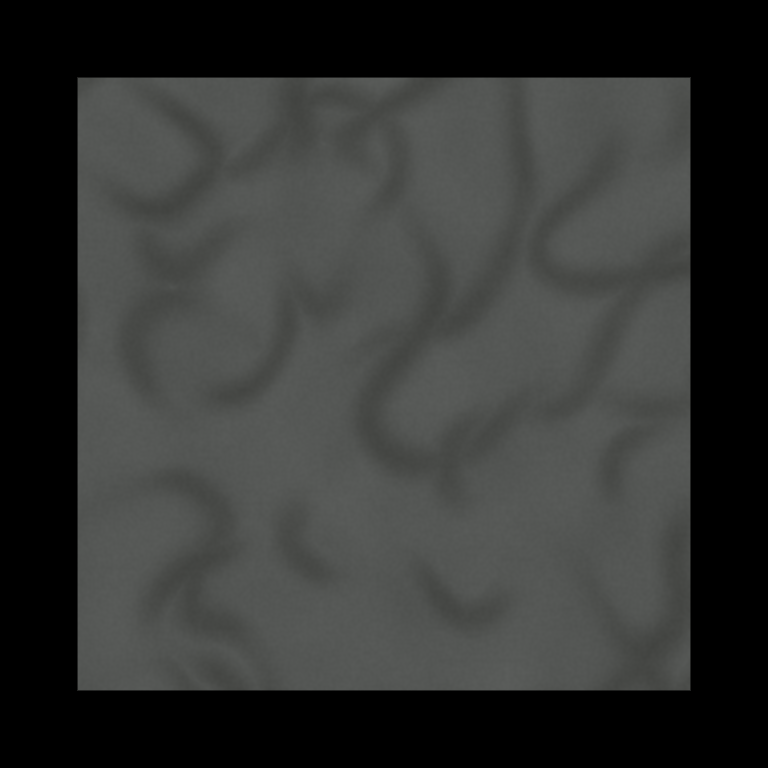
A three.js fragment shader for this texture:

```glsl
varying vec2 vUv;

#define PANEL_HALF 0.399
#define EDGE_SOFT 0.0012
#define CLOTH vec3(0.334, 0.343, 0.334)
#define CREASE vec3(0.258, 0.264, 0.252)
#define CREASE_WIDTH 0.021
#define WARP 0.022
#define MOTTLE 0.016
#define GRAIN 0.014

// Unit gradient for a lattice point
vec2 gradientAt(vec2 cell, float period, float seed) {
  vec3 p = fract(vec3(mod(cell, period), seed).xyx * vec3(0.1031, 0.1030, 0.0973) + seed * 0.137);
  p += dot(p, p.yzx + 33.33);
  float angle = 6.28318 * fract((p.x + p.y) * p.z);
  return vec2(cos(angle), sin(angle));
}

// Gradient noise that wraps after a whole number of cells
float noise(vec2 uv, float period, float seed) {
  vec2 p = uv * period;
  vec2 i = floor(p);
  vec2 f = p - i;
  vec2 u = f * f * f * (f * (f * 6.0 - 15.0) + 10.0);
  vec2 e = vec2(1.0, 0.0);
  float a = dot(gradientAt(i, period, seed), f);
  float b = dot(gradientAt(i + e.xy, period, seed), f - e.xy);
  float c = dot(gradientAt(i + e.yx, period, seed), f - e.yx);
  float d = dot(gradientAt(i + e.xx, period, seed), f - e.xx);
  return 1.4 * mix(mix(a, b, u.x), mix(c, d, u.x), u.y);
}

// Soft lines of even width along the zero contours, fading in and out
float creases(vec2 uv, float period, float seed) {
  float h = 0.004;
  float n = noise(uv, period, seed);
  vec2 slope = vec2(noise(uv + vec2(h, 0.0), period, seed),
                    noise(uv + vec2(0.0, h), period, seed)) - n;
  float dist = abs(n) / (length(slope) / h + 0.6);
  float line = exp(-pow(dist / CREASE_WIDTH, 2.0));
  float strength = smoothstep(-0.35, 0.3, noise(uv, period + 1.0, seed + 5.0));
  return line * mix(0.12, 1.0, strength);
}

void main() {
  // Bent coordinates keep the folds off the lattice
  vec2 bend = vec2(noise(vUv, 5.0, 3.0), noise(vUv, 5.0, 9.0));
  vec2 uv = vUv + WARP * bend;

  // Two families of folds that cross
  float fold = max(creases(uv, 4.0, 17.0), 0.85 * creases(uv + 0.13, 5.0, 41.0));

  // Broad shading and fine woven grain
  float shade = MOTTLE * (noise(uv, 7.0, 23.0) + 0.5 * noise(uv, 16.0, 29.0));
  float grain = GRAIN * (0.6 * noise(vUv, 190.0, 31.0) + 0.4 * noise(vUv, 90.0, 37.0));
  vec3 cloth = mix(CLOTH, CREASE, 0.85 * fold) + shade + grain;

  // Square panel on black
  vec2 inset = PANEL_HALF - abs(vUv - 0.5);
  float panel = smoothstep(-EDGE_SOFT, EDGE_SOFT, min(inset.x, inset.y));
  gl_FragColor = vec4(cloth * panel, 1.0);
}
```
